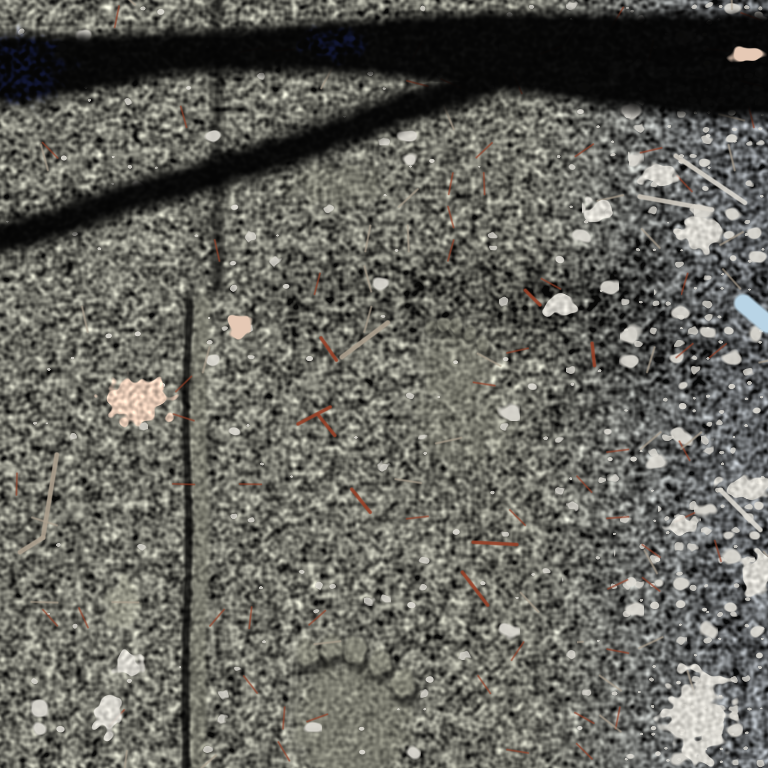
Give the GLSL for this texture, as a WebGL 2 fragment shader.

```glsl
#version 300 es
precision highp float;
uniform vec2 u_resolution;
out vec4 fragColor;

const vec3 BARK = vec3(.68, .63, .56), CHIP = vec3(.88, .87, .84), RUST = vec3(.6, .25, .15);
const vec3 LEAF = vec3(.9, .79, .71), SILT = vec3(.49, .49, .44);

// Debris: centre and radii
const vec4 DEBRIS[10] = vec4[10](
  vec4(.73, .603, .02, .014), vec4(.141, .072, .017, .026), vec4(.169, .133, .018, .014),
  vec4(.908, .064, .04, .052), vec4(.856, .773, .023, .012), vec4(.912, .695, .027, .02),
  vec4(.778, .728, .015, .015), vec4(.888, .315, .02, .01), vec4(.977, .365, .032, .016),
  vec4(.985, .25, .02, .024));
// Needles and twigs: both ends
const vec4 NEEDLES[8] = vec4[8](
  vec4(.418, .56, .438, .531), vec4(.458, .363, .482, .333), vec4(.616, .294, .673, .291),
  vec4(.602, .255, .635, .212), vec4(.771, .553, .774, .524), vec4(.388, .448, .43, .47),
  vec4(.414, .46, .436, .433), vec4(.684, .622, .703, .603));
const vec4 TWIGS[6] = vec4[6](
  vec4(.88, .797, .97, .736), vec4(.833, .744, .927, .727), vec4(.445, .535, .505, .58),
  vec4(.074, .408, .056, .3), vec4(.056, .3, .026, .281), vec4(.938, .362, .99, .31));

vec2 hash2(vec2 p) {
  vec3 q = fract(p.xyx * vec3(.1031, .103, .0973));
  q += dot(q, q.yzx + 33.33);
  return fract((q.xx + q.yz) * q.zy);
}

float corner(vec2 cell, vec2 offset) {
  return dot(hash2(cell) * 2.0 - 1.0, offset);
}

float noise(vec2 p) {
  vec2 i = floor(p), f = fract(p), e = vec2(0, 1);
  vec2 w = f * f * (3.0 - 2.0 * f);
  return mix(mix(corner(i, f), corner(i + e.yx, f - e.yx), w.x),
             mix(corner(i + e, f - e), corner(i + 1.0, f - 1.0), w.x), w.y);
}

// One inside lo, zero beyond hi
float fall(float lo, float hi, float x) {
  return 1.0 - smoothstep(lo, hi, x);
}

float blob(vec2 p, vec2 centre, vec2 radii, float wobble, float soft) {
  return fall(-soft, soft, length((p - centre) / radii) - 1.0 + wobble);
}

float stroke(vec2 p, vec4 ends, float width, float soft) {
  vec2 d = p - ends.xy, v = ends.zw - ends.xy;
  return fall(width - soft, width + soft, length(d - v * clamp(dot(d, v) / dot(v, v), 0.0, 1.0)));
}

float chips(vec2 p, float density, float wobble) {
  vec2 id = floor(p), r = hash2(id + 7.0);
  float size = mix(.08, .32, r.y * r.y);
  return step(r.x, density) * blob(fract(p), .35 + .3 * hash2(id), vec2(1.3, 1) * size, wobble, .25);
}

float straws(vec2 p, float density, float soft) {
  vec2 r = hash2(floor(p) + 51.0);
  vec2 arm = vec2(cos(r.y * 6.283), sin(r.y * 6.283)) * .32;
  return step(r.x, density) * stroke(fract(p), vec4(.5 - arm, .5 + arm), .025, soft);
}

// Pressed pad with an arc of toes
vec3 track(vec3 base, vec2 q, float strength, float wobble, vec3 silt) {
  vec3 col = mix(base, silt, strength * blob(q, vec2(0, -.01), vec2(.075, .085), wobble, .25));
  for (int i = 0; i < 5; i++) {
    float k = float(i);
    vec2 toe = vec2(-.057 + .031 * k, .08 + .014 * k - .006 * k * k);
    col *= 1.0 - .65 * strength * blob(q, toe + vec2(.003, -.01), vec2(.018), wobble, .3);
    col = mix(col, silt * 1.2, strength * blob(q, toe, vec2(.015, .017), wobble, .25));
  }
  return col;
}

float shade(vec2 p, float ragged) {
  float y = p.y - ragged;
  float top = mix(.954, .983, smoothstep(.1, .7, p.x));
  float bottom = .865 + .042 * smoothstep(0.0, .28, p.x) - .06 * smoothstep(.35, 1.0, p.x);
  float band = smoothstep(bottom - .014, bottom + .012, y) * fall(top - .01, top + .012, y);
  float middle = .692 + .27 * p.x + .085 * p.x * p.x;
  return max(band, fall(.008, .034 + .01 * p.x, abs(y - middle)) * fall(.65, .75, p.x));
}

void main() {
  vec2 p = gl_FragCoord.xy / u_resolution, soil = p + vec2(0, .25 * p.y * p.y);
  float px = 1.0 / u_resolution.y, right = smoothstep(.65, 1.0, p.x);
  float broad = noise(p * 9.0), wobble = noise(p * 65.0), fine = noise(p * 150.0);

  // Clumped soil, cooler at the right
  float grain = .45 * noise(soil * 38.0) + .65 * noise(soil * 82.0) + .75 * fine;
  float light = .435 + .07 * broad - .07 * right + .72 * grain;
  light -= .11 * blob(p, vec2(.57, .62), vec2(.16, .05), broad, .8);
  light -= .13 * blob(p, vec2(.84, .57), vec2(.13, .09), broad, .8);
  vec3 col = max(light, .03) * mix(vec3(1, 1, .92), vec3(.97, 1, 1.03), right);

  // Tracks and smooth patches
  vec3 silt = SILT * (1.0 + .6 * fine);
  col = track(col, p - vec2(.458, .07), .8, wobble * .5, silt);
  col = track(col, (p - vec2(.592, .53)) / .55, .6, wobble * .5, silt);
  col = mix(col, silt, .5 * blob(p, vec2(.6, .45), vec2(.06, .055), wobble, .4));
  col = mix(col, silt, .6 * blob(p, vec2(.44, .76), vec2(.065, .025), wobble, .4));
  col = mix(col, silt * 1.3, .7 * blob(p, vec2(.16, .215), vec2(.023, .03), wobble, .3));

  // Long groove, pale ridge and faint upper part
  float across = p.x - .252 - .012 * noise(vec2(p.y * 6.0, 2.3)) - .002 * wobble;
  float lower = fall(.6, .63, p.y);
  col = mix(col, silt, .75 * lower * fall(.006, .016, abs(across - .008)));
  col *= 1.0 - .75 * lower * fall(.002, .008, abs(across + .008));
  col *= 1.0 - .5 * (1.0 - lower) * fall(.002, .013, abs(p.x - .283 - .01 * wobble));

  // Scattered litter, thickest at the right
  float density = .05 + .38 * smoothstep(.68, .95, p.x);
  col = mix(col, CHIP, .9 * chips(p * 31.0, density, wobble));
  col = mix(col, CHIP, .8 * chips(p * 57.0 + 21.0, density * .8, fine));
  col = mix(col, RUST, .7 * straws(p * 23.0, .1 + .12 * right, px * 23.0));
  col = mix(col, BARK, .7 * straws(p * 19.0 + 4.4, .08 + .2 * right, px * 19.0));

  // Larger debris, needles, twigs and leaves
  for (int i = 0; i < 10; i++)
    col = mix(col, CHIP * (1.0 + .3 * fine), .92 * blob(p, DEBRIS[i].xy, DEBRIS[i].zw, wobble * 1.4, .12));
  for (int i = 0; i < 8; i++) col = mix(col, RUST, .9 * stroke(p, NEEDLES[i], .0022, px));
  for (int i = 0; i < 6; i++) col = mix(col, mix(BARK, CHIP, right), .9 * stroke(p, TWIGS[i], .003, px));
  col = mix(col, LEAF * (1.0 + .6 * fine), blob(p, vec2(.179, .478), vec2(.034, .027), wobble * 1.6, .12));
  col = mix(col, LEAF, blob(p, vec2(.313, .577), vec2(.014, .017), wobble, .12));
  col = mix(col, vec3(.72, .83, .9), stroke(p, vec4(.968, .605, 1, .578), .012, px * 2.0));

  // Cast shadows with blue glints
  col = mix(col, vec3(.014) + .03 * max(grain, 0.0), .97 * shade(p, .008 * broad + .006 * wobble));
  float glint = blob(p, vec2(.03, .91), vec2(.045, .04), wobble, .4);
  glint += blob(p, vec2(.435, .943), vec2(.04, .018), wobble, .4);
  col += vec3(.02, .04, .15) * glint * smoothstep(-.2, .4, grain);
  col = mix(col, LEAF, blob(p, vec2(.972, .929), vec2(.025, .009), wobble, .15));
  fragColor = vec4(clamp(col, 0.0, 1.0), 1);
}
```
